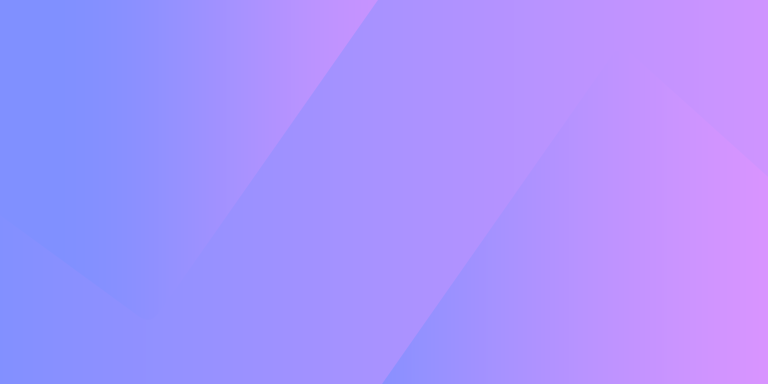
Give the GLSL for this background, as a Shadertoy shader.

```glsl
// Soft periwinkle-to-pink background with two large slanted, folded gradient panels.

const vec3 PERIWINKLE = vec3(0.50, 0.563, 1.0);
const vec3 ORCHID = vec3(0.85, 0.582, 1.0);

// Signed distance to the line through a; positive on the left of dir.
float lineDistance(vec2 p, vec2 a, vec2 dir) {
    return dot(p - a, normalize(vec2(-dir.y, dir.x)));
}

// Minimum with a rounded transition of width k.
float smoothMin(float a, float b, float k) {
    float h = max(k - abs(a - b), 0.0) / k;
    return min(a, b) - 0.25 * k * h * h;
}

// Panel bounded by two lines that meet at a rounded corner; positive inside.
float wedge(vec2 p, vec2 corner, vec2 dirA, vec2 dirB, float rounding) {
    return smoothMin(lineDistance(p, corner, dirA),
                     lineDistance(p, corner, dirB), rounding);
}

// Smooth coverage of a shape with an edge one pixel wide.
float coverage(float d, float pixel) {
    return smoothstep(-0.5 * pixel, 0.5 * pixel, d);
}

void mainImage(out vec4 fragColor, in vec2 fragCoord) {
    // The canvas spans 2 units across and 1 unit up.
    vec2 p = fragCoord / iResolution.xy * vec2(2.0, 1.0);
    float pixel = 1.4 / iResolution.y;
    vec2 slant = vec2(0.7, 1.0);

    // Panel shapes
    float leftPanel = wedge(p, vec2(0.392, 0.154), slant, vec2(1.0, -0.73), 0.04);
    float rightPanel = wedge(p, vec2(1.615, 0.886), -slant, vec2(-1.0, 0.9), 0.04);

    // Horizontal tint of each layer: 0 is periwinkle, 1 is orchid
    float baseTint = 0.03 + 0.43 * p.x;
    float leftTint = 0.83 * smoothstep(0.1, 1.1, p.x);
    float t = clamp(p.x - 1.0, 0.0, 1.0);
    float rightTint = mix(0.11, 1.0, t * (1.3 - 0.3 * t));

    // Layering
    float tint = mix(baseTint, leftTint, coverage(leftPanel, pixel));
    tint = mix(tint, rightTint, coverage(rightPanel, pixel));

    fragColor = vec4(mix(PERIWINKLE, ORCHID, tint), 1.0);
}
```
